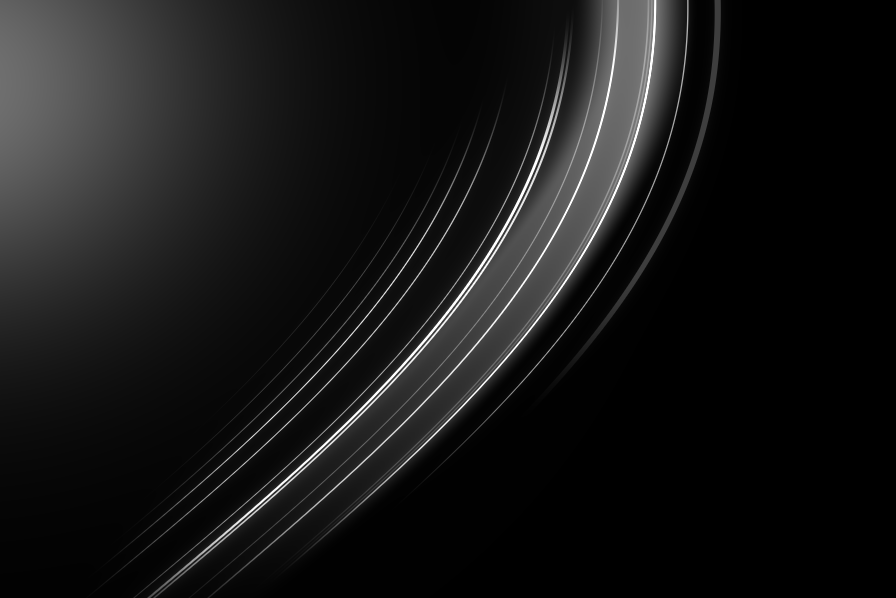
Write a Shadertoy shader that draws this background.

```glsl
#define RIM_X 1.0957
#define BAND_LIGHT 0.44
#define HAZE_LIGHT 0.045
#define CORNER_LIGHT 0.42
#define CORNER_POS vec2(-0.08, 0.14)
#define CORNER_SIZE vec2(0.41, 0.37)
#define HALO_LIGHT 55.0
#define HALO_SIZE 0.009
#define LINE_COUNT 15

// Each line: offset left of the rim, brightness, half width
const vec3 LINES[LINE_COUNT] = vec3[](
    vec3(0.375, 0.16, 0.0007), vec3(0.338, 0.28, 0.0008),
    vec3(0.305, 0.38, 0.0010), vec3(0.279, 0.85, 0.0011),
    vec3(0.246, 0.75, 0.0011), vec3(0.176, 0.60, 0.0010),
    vec3(0.154, 0.92, 0.0023), vec3(0.146, 0.75, 0.0017),
    vec3(0.094, 0.28, 0.0010), vec3(0.066, 0.72, 0.0015),
    vec3(0.012, 0.20, 0.0012), vec3(0.006, 0.15, 0.0010),
    vec3(0.000, 0.85, 0.0015), vec3(-0.058, 0.65, 0.0010),
    vec3(-0.111, 0.24, 0.0045));

// Horizontal place of the rim at a given depth below the top
float rimX(float depth) {
    float bend = depth - 0.72;
    return RIM_X - depth * depth * (0.699 - 0.33 * bend * bend);
}

// Share of a pixel covered by a stroke
float strokeCoverage(float dist, float halfWidth, float pixel) {
    float right = min(dist + halfWidth, 0.5 * pixel);
    float left = max(dist - halfWidth, -0.5 * pixel);
    return max(right - left, 0.0) / pixel;
}

// Lines appear and vanish at depths set by their offset
float lineFade(float offset, float depth) {
    float start = 1.18 * (offset - 0.146);
    float centred = offset - 0.137;
    float end = 1.1 - 6.3 * centred * centred;
    return smoothstep(start, start + 0.28, depth)
         * (1.0 - smoothstep(end - 0.27, end, depth));
}

float cornerGlow(vec2 pos) {
    vec2 q = (pos - CORNER_POS) / CORNER_SIZE;
    return CORNER_LIGHT * exp(-dot(q, q)) + 0.03 * exp(-0.3 * dot(q, q));
}

// Soft grey band, sharper on its inner side further down
float bandGlow(float offset, float depth) {
    float settle = smoothstep(0.05, 0.5, depth);
    float outer = smoothstep(mix(-0.075, -0.035, settle), 0.012, offset);
    float inner = 1.0 - smoothstep(mix(0.06, 0.13, settle),
                                   mix(0.15, 0.165, settle), offset);
    float shade = mix(1.0, 0.75, clamp(offset / 0.15, 0.0, 1.0));
    float fall = 1.0 - smoothstep(0.05, 1.1, depth);
    return BAND_LIGHT * outer * inner * shade * fall;
}

float hazeGlow(float offset, float depth) {
    float q = (offset - 0.16) / 0.11;
    return HAZE_LIGHT * exp(-q * q) * (1.0 - smoothstep(0.45, 0.95, depth));
}

void mainImage(out vec4 fragColor, in vec2 fragCoord) {
    float pixel = 1.0 / iResolution.y;
    vec2 pos = vec2(fragCoord.x, iResolution.y - fragCoord.y) * pixel;
    float depth = pos.y;

    // Curved coordinates: the lines spread slightly with depth
    float spread = 0.94 + 0.19 * depth;
    float offset = (rimX(depth) - pos.x) / spread;
    float toNormal = spread * inversesqrt(1.0 + 1.7 * depth * depth);

    // Broad light
    float light = cornerGlow(pos) + bandGlow(offset, depth)
                + hazeGlow(offset, depth);

    // Fine lines with halos
    for (int i = 0; i < LINE_COUNT; i++) {
        vec3 line = LINES[i];
        float dist = abs(offset - line.x) * toNormal;
        float halfWidth = line.z * (1.15 - 0.45 * depth);
        float strength = line.y * lineFade(line.x, depth);
        float halo = HALO_LIGHT * line.z * exp(-dist / HALO_SIZE);
        float stroke = strokeCoverage(dist, halfWidth, pixel);
        light += strength * (stroke + halo * (1.0 - stroke));
    }

    fragColor = vec4(vec3(clamp(light, 0.0, 1.0)), 1.0);
}
```
